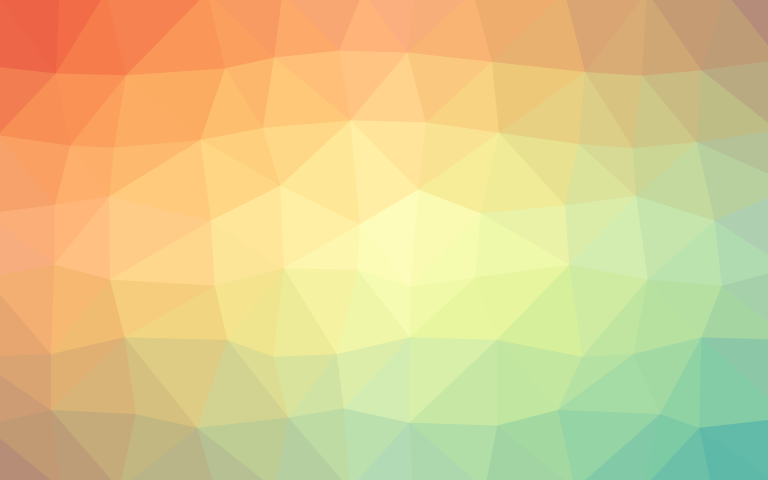
Reproduce this background procedurally as a Shadertoy shader.

```glsl
// Low-poly backdrop: a grid of points bent by one wave per row, cut into flat
// triangles. Each triangle blends a palette read across with the same palette
// read downward, so warm corners fade through pale yellow to teal.

const vec2 GRID_SCALE = vec2(10.667, 6.76);
const vec2 GRID_START = vec2(0.194, 0.113);

// Uneven column spacing, in cells
const float COLUMN_SHIFT[12] = float[12](
    -0.05, 0.05, -0.15, 0.18, 0.01, 0.05, -0.07, -0.07, 0.18, 0.12, 0.08, 0.1);

// Row waves: amplitude, frequency, column of the crest
const vec3 SIDE_WAVE[8] = vec3[8](
    vec3(0.19, 1.2, 4.8), vec3(0.15, 1.257, 7.7), vec3(0.21, 0.95, 6.6),
    vec3(0.14, 1.0, 5.0), vec3(0.14, 1.14, 4.4), vec3(0.18, 1.4, 7.3),
    vec3(0.25, 2.6, 1.85), vec3(0.0));
const vec3 DOWN_WAVE[8] = vec3[8](
    vec3(0.0), vec3(0.18, 0.873, 1.7), vec3(0.2, 0.873, 1.7),
    vec3(0.28, 2.69, 2.75), vec3(0.16, 1.795, 6.2), vec3(0.17, 1.571, 4.4),
    vec3(0.14, 1.795, 3.1), vec3(0.0));

const vec3 PALETTE[9] = vec3[9](
    vec3(0.835, 0.243, 0.31), vec3(0.957, 0.427, 0.263), vec3(0.992, 0.682, 0.38),
    vec3(0.996, 0.878, 0.545), vec3(1.0, 1.0, 0.749), vec3(0.902, 0.961, 0.596),
    vec3(0.671, 0.867, 0.643), vec3(0.4, 0.761, 0.647), vec3(0.196, 0.533, 0.741));

// Linear RGB to XYZ, for perceptual colour averaging
const mat3 RGB_TO_XYZ = mat3(0.412, 0.213, 0.019, 0.358, 0.715, 0.119, 0.180, 0.072, 0.950);

float wave(vec3 w, float column) {
    return w.x * cos(w.y * (column - w.z));
}

vec2 gridPoint(ivec2 id) {
    float column = float(id.x);
    return vec2(id) + vec2(COLUMN_SHIFT[id.x] + wave(SIDE_WAVE[id.y], column),
                           wave(DOWN_WAVE[id.y], column));
}

vec3 palette(float t) {
    float s = clamp(t, 0.0, 0.999) * 8.0;
    int i = int(s);
    return mix(PALETTE[i], PALETTE[i + 1], fract(s));
}

vec3 toPerceptual(vec3 rgb) {
    return pow(RGB_TO_XYZ * pow(rgb, vec3(2.2)), vec3(1.0 / 3.0));
}

vec3 facetColor(vec2 center) {
    vec2 t = 0.06 + 0.865 * (center - GRID_START) / GRID_SCALE;
    vec3 mean = 0.5 * (toPerceptual(palette(t.x)) + toPerceptual(palette(t.y)));
    vec3 linear = inverse(RGB_TO_XYZ) * (mean * mean * mean);
    return pow(max(linear, 0.0), vec3(1.0 / 2.2));
}

float cross2(vec2 a, vec2 b) {
    return a.x * b.y - a.y * b.x;
}

// Signed distance to the line a-b, positive on its inner side
float edgeDistance(vec2 p, vec2 a, vec2 b) {
    return cross2(normalize(b - a), p - a);
}

// Adds colour and coverage of one triangle
void addFacet(inout vec4 sum, vec2 p, vec2 a, vec2 b, vec2 c, float pixel) {
    float side = sign(cross2(b - a, c - a));
    float d = min(side * edgeDistance(p, a, b),
              min(side * edgeDistance(p, b, c), side * edgeDistance(p, c, a)));
    float coverage = clamp(0.5 + d / pixel, 0.0, 1.0);
    if (coverage > 0.0) sum += coverage * vec4(facetColor((a + b + c) / 3.0), 1.0);
}

void mainImage(out vec4 fragColor, in vec2 fragCoord) {
    vec2 uv = fragCoord / iResolution.xy;
    vec2 p = vec2(uv.x, 1.0 - uv.y) * GRID_SCALE + GRID_START;
    float pixel = GRID_SCALE.y / iResolution.y;
    vec4 sum = vec4(0.0);

    // Visit the nearby cells; split each along its shorter diagonal
    for (int j = -1; j <= 1; j++) {
        for (int i = -1; i <= 1; i++) {
            ivec2 id = ivec2(floor(p)) + ivec2(i, j);
            if (id.x < 0 || id.y < 0 || id.x > 10 || id.y > 6) continue;
            vec2 a = gridPoint(id);
            vec2 b = gridPoint(id + ivec2(1, 0));
            vec2 c = gridPoint(id + ivec2(1, 1));
            vec2 d = gridPoint(id + ivec2(0, 1));
            if (distance(a, c) < distance(b, d)) {
                addFacet(sum, p, a, b, c, pixel);
                addFacet(sum, p, a, c, d, pixel);
            } else {
                addFacet(sum, p, a, b, d, pixel);
                addFacet(sum, p, b, c, d, pixel);
            }
        }
    }
    fragColor = vec4(sum.rgb / max(sum.a, 0.001), 1.0);
}
```
